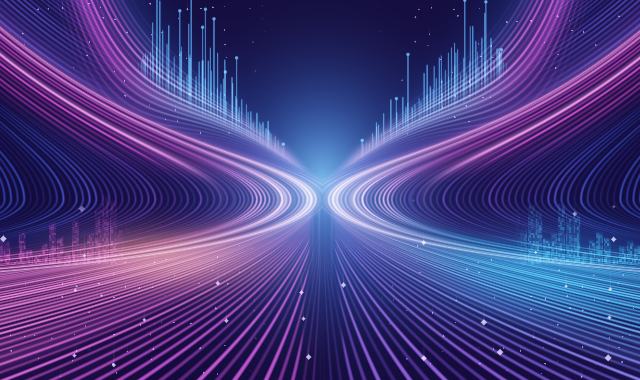
This background is drawn by a Shadertoy shader. Its source:

```glsl
float hash(float n) {
    n = fract(n * 0.1031);
    n *= n + 33.33;
    return fract(n * (n + n));
}

float noise(float v) {
    float i = floor(v), f = fract(v);
    return mix(hash(i), hash(i + 1.0), f * f * (3.0 - 2.0 * f));
}

// Fine parallel lines that settle to their mean when too dense
float strands(float v) {
    float w = fwidth(v);
    float line = 1.0 - smoothstep(0.14 - w, 0.14 + w, abs(fract(v) - 0.5));
    return mix(line * (0.3 + 1.6 * hash(floor(v))), 0.32, smoothstep(0.45, 1.0, w));
}

float ridge(float v, float center, float width) {
    return exp(-abs(v - center) / width);
}

float crest(float s) {
    return 0.02 + 0.85 * s - 0.75 * s * s + 5.1 * pow(s, 6.0);
}

// Thin vertical bars on the ribbon, the sparse ones with a lit tip
float skyline(vec2 p) {
    float sum = 0.0;
    for (int i = 0; i < 4; i++) {
        float layer = float(i), width = 0.008 + 0.011 * layer;
        float id = floor(p.x / width), rnd = hash(id + 57.0 * layer + 211.0);
        float s = abs((id + 0.5) * width), across = abs(fract(p.x / width) - 0.5) * width;
        float envelope = 0.32 * smoothstep(0.03, 0.38, s) * (1.0 - smoothstep(0.42, 0.5, s));
        float rise = p.y - crest(s), height = envelope * rnd * (0.55 + 0.2 * layer);
        float bar = 1.0 - smoothstep(0.0005, 0.003, across);
        bar *= smoothstep(-0.03, 0.04, rise) * (1.0 - smoothstep(height - 0.006, height, rise));
        sum += bar * (0.4 + 0.8 * rnd) * smoothstep(0.0, 0.08, envelope);
        float tip = 1.0 - smoothstep(0.002, 0.006, length(vec2(across, rise - height)));
        sum += tip * step(1.5, layer) * step(0.5, rnd) * step(0.03, envelope) * 1.8;
    }
    return sum;
}

// Distant towers with lit windows
float city(vec2 p, float s) {
    float id = floor(p.x / 0.02) + 90.0, rise = p.y + 0.2;
    float height = (0.03 + 0.14 * hash(id)) * (1.2 - 0.6 * smoothstep(0.55, 0.8, s));
    float body = smoothstep(0.0, 0.01, rise) * (1.0 - smoothstep(height - 0.01, height, rise));
    float edge = abs(fract(p.x / 0.02) - 0.5);
    float windows = hash(floor(p.x / 0.005) + 41.0 * floor(p.y / 0.007) + 900.0);
    return body * smoothstep(0.5, 0.56, s) * (1.0 - smoothstep(0.38, 0.5, edge))
        * (0.15 + 0.8 * windows * windows) * (1.1 - rise * 5.0);
}

// Scattered lights on thin stems
float sparkles(vec2 p, float scale, float chance) {
    vec2 cell = floor(p * scale), f = fract(p * scale);
    float id = cell.x + 37.0 * cell.y + 700.0;
    vec2 offset = f - 0.25 - 0.5 * vec2(hash(id + 3.1), hash(id + 8.7));
    float size = 0.03 + 0.06 * hash(id + 5.3);
    float spot = 1.0 - smoothstep(size - 0.02, size + 0.03, abs(offset.x) + abs(offset.y));
    float stem = (1.0 - smoothstep(0.005, 0.03, abs(offset.x))) * step(0.0, offset.y);
    return step(hash(id), chance) * (1.6 * spot + 0.25 * stem * (1.0 - f.y));
}

void mainImage(out vec4 fragColor, in vec2 fragCoord) {
    vec2 p = (fragCoord - 0.5 * iResolution.xy) / iResolution.y;
    p.x -= 0.006;
    float s = abs(p.x), d = p.y + 0.025;
    float right = smoothstep(-0.02, 0.02, p.x);
    float lower = 1.0 - smoothstep(-0.08, 0.04, d);

    // Night sky and horizon glow
    vec3 col = vec3(0.075, 0.04, 0.23);
    col += vec3(0.02, 0.11, 0.26) * exp(-s * s * 14.0) * (1.0 - smoothstep(0.0, 0.5, abs(p.y)));
    vec3 light = vec3(0.35, 0.7, 1.1) * 1.6 * exp(-10.0 * length(vec2(s, 0.8 * (p.y - 0.025))));

    // Upper ribbon with bars rising behind it
    float g = (p.y - crest(s)) / (0.015 + 0.06 * s + 0.5 * s * s * s);
    light += vec3(0.22, 0.55, 0.95) * skyline(p);
    light += vec3(0.04, 0.13, 0.3) * ridge(g, 1.0, 1.5) * smoothstep(0.1, 0.3, s);
    vec3 ribbonColor = mix(vec3(0.55, 0.6, 1.0), vec3(0.75, 0.2, 0.75), smoothstep(0.32, 0.58, s));
    ribbonColor = mix(vec3(0.85, 0.55, 0.95), ribbonColor, smoothstep(0.08, 0.25, s));
    float ribbon = exp(-1.3 * g * g) * smoothstep(0.03, 0.12, s);
    light += ribbonColor * ribbon * (0.2 + 1.2 * strands(g * 5.0) + 0.7 * ridge(g, -0.5, 0.25));

    // Hairpin streams: q is constant along each strand
    float arm = d > 0.0 ? 1.0 + 1.5 * s * s : 1.0 - 0.15 * s;
    float q = s - d * d / (arm * arm * 0.058);
    float inside = smoothstep(-0.02, 0.03, q);
    float ratio = q / max(s, 0.01) + 0.3 * lower * smoothstep(0.15, 0.5, s);
    float core = smoothstep(0.55, 0.95, ratio) * smoothstep(0.15, 0.27, q);
    float band = inside * (1.0 - core) * (1.0 - smoothstep(0.3, 0.65, q));
    vec3 pinkOrCyan = mix(vec3(1.1, 0.4, 0.85), vec3(0.2, 0.7, 1.2), right);
    vec3 armColor = mix(vec3(0.85, 0.2, 0.75), pinkOrCyan, lower);
    vec3 bandColor = mix(armColor, vec3(0.85, 0.6, 1.05), exp(-s * s * 14.0));
    float fine = mix(strands(q * 90.0), strands(q * 28.0), smoothstep(0.2, 0.6, s));
    light += bandColor * band * (0.12 + 1.35 * fine) * (0.3 + 1.2 * noise(q * 30.0 + 4.0));
    vec3 coreColor = mix(vec3(0.3, 0.15, 0.6), vec3(0.12, 0.25, 0.75), smoothstep(0.4, 0.8, s));
    light += coreColor * core * strands(q * 58.0) * 0.75;
    float rims = 1.3 * ridge(q, 0.03, 0.012) + 0.9 * ridge(q, 0.1 - 0.02 * right, 0.012);
    rims += 1.2 * ridge(q, 0.26, 0.013) * (1.0 - lower) * smoothstep(0.2, 0.5, s);
    light += mix(bandColor, vec3(1.0, 0.85, 1.0), 0.5) * rims;

    // Haze and loose streaks above the streams
    float above = (1.0 - inside) * smoothstep(0.0, 0.05, d);
    float haze = exp(q * 5.0) * (1.0 - smoothstep(-0.5, 0.8, g));
    light += vec3(0.35, 0.22, 0.65) * above * haze * (0.3 + 1.2 * strands(q * 60.0));
    light += vec3(0.25, 0.25, 0.8) * above * smoothstep(0.5, 0.75, s) * strands(q * 15.0) * 0.7;

    // Floor lines fanning out from the vanishing point
    float depth = max(-d, 0.001);
    float v = pow(s / (9.4 * pow(depth, 1.5)), 0.7);
    float sheen = smoothstep(0.24, 0.7, v);
    float ground = (1.0 - inside) * smoothstep(0.0, 0.04, -d);
    float road = 1.0 - smoothstep(0.0, 0.012, s - 0.018 - 0.08 * depth);
    vec3 floorColor = mix(mix(vec3(0.85, 0.25, 0.9), vec3(0.5, 0.28, 0.95), right), bandColor, sheen);
    float floorLight = strands(v * 46.0) * (0.85 + 0.5 * sheen);
    floorLight += sheen * (0.1 + 0.9 * noise(v * 26.0) * noise(v * 61.0 + 8.0));
    light += floorColor * ground * floorLight * (1.0 - 0.8 * road);
    light += vec3(0.1, 0.15, 0.4) * ground * road * exp(-depth * 9.0) * strands(p.x * 60.0);

    // Towers, warm and cool pools of light, sparkles
    light += mix(vec3(0.75, 0.2, 0.6), vec3(0.15, 0.65, 1.0), right) * city(p, s);
    vec2 pool = (p - vec2(-0.42, -0.18)) * vec2(4.5, 15.0);
    light += vec3(0.8, 0.45, 0.2) * exp(-dot(pool, pool));
    pool = (p - vec2(0.56, -0.22)) * vec2(3.5, 9.0);
    light += vec3(0.05, 0.5, 0.9) * 0.6 * exp(-dot(pool, pool));
    light += vec3(0.8, 0.75, 1.0) * sparkles(p, 10.0, 0.32) * (1.0 - smoothstep(-0.12, 0.0, p.y));
    light += vec3(0.5, 0.4, 0.9) * sparkles(p, 30.0, 0.3) * smoothstep(0.12, 0.3, s) * (1.0 - inside);

    fragColor = vec4(1.0 - (1.0 - col) * exp(-light), 1.0);
}
```
